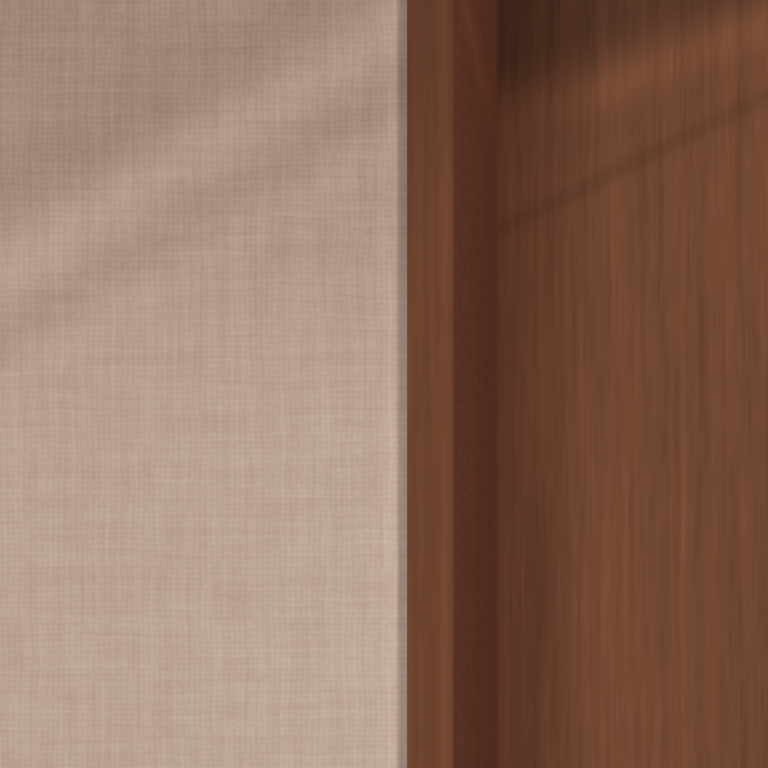
Write a Shadertoy shader that draws this texture.

```glsl
// Woven fabric beside a stained wood frame, recess and panel, in raking light.
// Threads are jittered sine ridges, grain is stretched value noise, and the
// diagonal light shafts are soft bands measured from sloped lines.

const float FABRIC_EDGE = 0.530;
const float FRAME_EDGE = 0.590;
const float RECESS_EDGE = 0.648;
const float THREADS = 136.0;
const float TAU = 6.2831853;

float hash(vec2 p) {
    vec3 q = fract(p.xyx * 0.1031);
    q += dot(q, q.yzx + 33.33);
    return fract((q.x + q.y) * q.z);
}

float noise(vec2 p) {
    vec2 i = floor(p), f = fract(p);
    f = f * f * (3.0 - 2.0 * f);
    float low = mix(hash(i), hash(i + vec2(1, 0)), f.x);
    float high = mix(hash(i + vec2(0, 1)), hash(i + vec2(1, 1)), f.x);
    return mix(low, high, f.y);
}

// Signed noise summed over octaves, roughly -0.5 to 0.5
float fbm(vec2 p) {
    float sum = 0.0, gain = 0.5;
    for (int i = 0; i < 4; i++) {
        sum += gain * (noise(p) - 0.5);
        p = p * 2.03 + 17.1;
        gain *= 0.55;
    }
    return sum;
}

float band(float d, float width) {
    return exp(-d * d / (width * width));
}

// Height above a sloped line
float above(vec2 p, float slope, float offset) {
    return p.y - offset - slope * p.x;
}

float edge(float x, float at, float softness) {
    return smoothstep(at - softness, at + softness, x);
}

// One thread direction: x runs across the threads, y along them
float threads(vec2 p, float seed) {
    float across = p.x * THREADS + 1.1 * fbm(p * vec2(24.0, 14.0) + seed);
    float ridge = 0.5 * cos(TAU * across);
    float slub = noise(vec2(across * 1.1, p.y * 13.0 + seed)) - 0.5;
    return 0.5 * ridge + 0.9 * slub;
}

vec3 fabric(vec2 p) {
    // Broad falloff, darkest toward the upper left
    float light = 0.84 - 0.60 * smoothstep(0.30, 1.05, p.y);
    light += 0.22 * (p.x - 0.25);

    // Two shafts divided by soft shade
    float d = above(p, 0.62, 0.645);
    light += 0.22 * band(d, 0.045) + 0.08 * band(d + 0.15, 0.035);
    light -= 0.09 * band(d + 0.085, 0.035) + 0.12 * band(d - 0.10, 0.06);

    // Weave and uneven dye
    float weave = threads(p, 3.0) + 0.85 * threads(p.yx, 41.0);
    weave += 0.6 * (noise(p * THREADS * 1.7) - 0.5);
    light += 0.17 * weave + 0.12 * fbm(p * vec2(5.0, 14.0));
    vec3 cloth = mix(vec3(0.595, 0.485, 0.435), vec3(0.765, 0.675, 0.615), light);

    // Pale rim, then the narrow shaded turn at the frame
    cloth *= 1.0 + 0.035 * band(p.x - 0.507, 0.012);
    return cloth * (1.0 - 0.20 * edge(p.x, 0.518, 0.004));
}

float grain(vec2 p) {
    float broad = fbm(vec2(p.x * 26.0, p.y * 1.3));
    float fine = fbm(vec2(p.x * 135.0, p.y * 4.0) + 9.0);
    float pores = noise(vec2(p.x * 260.0, p.y * 24.0)) - 0.5;
    return 0.14 * broad + 0.20 * fine + 0.06 * pores;
}

vec3 frame(vec2 p) {
    vec3 wood = vec3(0.430, 0.265, 0.185) * (1.0 - 0.10 * smoothstep(0.6, 1.0, p.y));
    wood *= 1.0 + 0.07 * band(p.x - 0.579, 0.008);
    return wood * (1.0 + 0.65 * grain(p));
}

vec3 recess(vec2 p) {
    float depth = smoothstep(FRAME_EDGE, RECESS_EDGE, p.x);
    vec3 wood = mix(vec3(0.345, 0.195, 0.138), vec3(0.310, 0.168, 0.115), depth);
    float gleam = band(p.x - 0.642 + 0.22 * (p.y - 0.83), 0.008);
    wood *= 1.0 + 0.10 * gleam * smoothstep(0.80, 0.92, p.y);
    float speckle = noise(p * 330.0) - 0.5;
    return wood * (1.0 + 0.25 * grain(p) + 0.07 * speckle);
}

vec3 panel(vec2 p) {
    float open = smoothstep(RECESS_EDGE - 0.02, 0.82, p.x);
    vec3 wood = mix(vec3(0.350, 0.205, 0.140), vec3(0.448, 0.284, 0.202), open);

    // Dark upper corner, bright shaft and a thin lower shadow
    float upper = above(p, 0.40, 0.590);
    float lower = above(p, 0.50, 0.376);
    float light = 1.0 - 0.20 * smoothstep(-0.015, 0.07, upper);
    light += 0.11 * band(upper + 0.025, 0.030) * open;
    light -= 0.09 * band(lower, 0.014) + 0.05 * smoothstep(0.0, 0.10, lower);
    light -= 0.10 * smoothstep(0.75, 1.0, p.y) * (1.0 - open);
    return wood * light * (1.0 + grain(p));
}

void mainImage(out vec4 fragColor, in vec2 fragCoord) {
    vec2 p = fragCoord / iResolution.xy;
    float pixel = 1.0 / iResolution.x;

    // Join the vertical parts from left to right
    vec3 color = mix(fabric(p), frame(p), edge(p.x, FABRIC_EDGE, pixel));
    color = mix(color, recess(p), edge(p.x, FRAME_EDGE, 1.5 * pixel));
    color = mix(color, panel(p), edge(p.x, RECESS_EDGE, 0.004));
    fragColor = vec4(clamp(color, 0.0, 1.0), 1.0);
}
```
